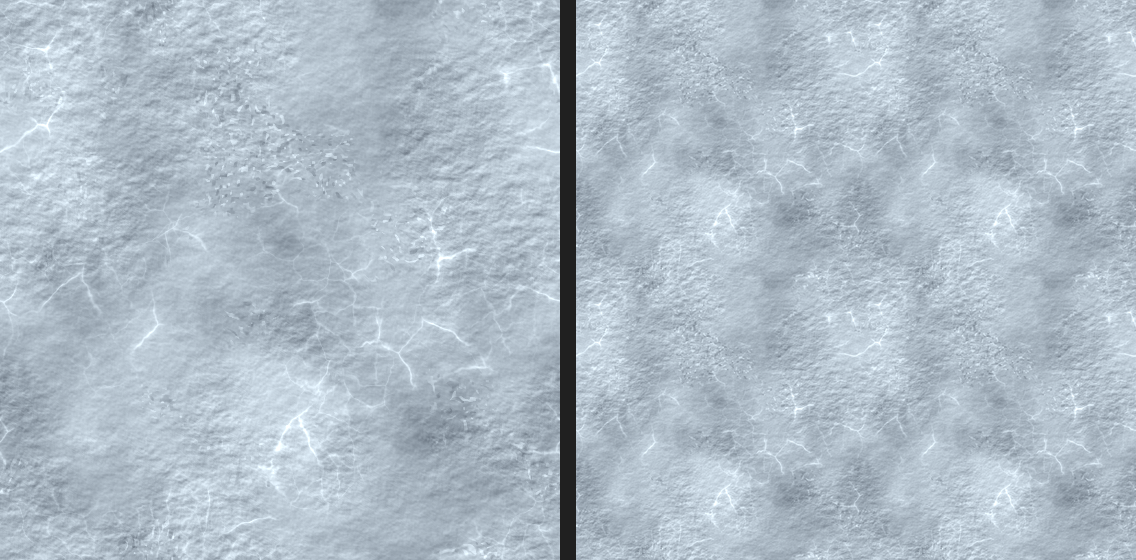
Left, the tile; right, the same tile 2 across and 2 down.
A Shadertoy shader for this texture:

```glsl
vec2 hash(vec2 cell, float seed) {
    vec3 q = fract(vec3(cell.xyx + seed * 17.3) * vec3(0.1031, 0.1030, 0.0973));
    q += dot(q, q.yzx + 33.33);
    return fract((q.xx + q.yz) * q.zy);
}

// Value noise that wraps over the unit square
float noise(vec2 uv, vec2 period, float seed) {
    vec2 p = uv * period;
    vec2 cell = floor(p);
    vec2 f = p - cell;
    f = f * f * f * (f * (f * 6.0 - 15.0) + 10.0);
    vec2 lo = mod(cell, period);
    vec2 hi = mod(cell + 1.0, period);
    float bottom = mix(hash(lo, seed).x, hash(vec2(hi.x, lo.y), seed).x, f.x);
    float top = mix(hash(vec2(lo.x, hi.y), seed).x, hash(hi, seed).x, f.x);
    return mix(bottom, top, f.y);
}

float fbm(vec2 uv, vec2 period, float seed) {
    float sum = 0.0;
    float weight = 0.516;
    for (int i = 0; i < 5; i++) {
        sum += weight * noise(uv, period, seed + float(i));
        period *= 2.0;
        weight *= 0.5;
    }
    return sum;
}

vec2 warp(vec2 uv, float period, float seed) {
    return vec2(fbm(uv, vec2(period), seed), fbm(uv, vec2(period), seed + 7.0)) - 0.5;
}

// Branching veins along wrapped cell borders: x is the thin core, y the soft glow
vec2 veins(vec2 uv, float period, float seed) {
    vec2 p = uv * period;
    vec2 base = floor(p);
    vec2 nearCell = base;
    vec2 toNear = vec2(9.0);
    for (int y = -1; y <= 1; y++)
    for (int x = -1; x <= 1; x++) {
        vec2 cell = base + vec2(x, y);
        vec2 d = cell + hash(mod(cell, period), seed) - p;
        if (dot(d, d) < dot(toNear, toNear)) {
            toNear = d;
            nearCell = cell;
        }
    }
    float border = 9.0;
    float glow = 0.0;
    for (int y = -2; y <= 2; y++)
    for (int x = -2; x <= 2; x++) {
        vec2 cell = nearCell + vec2(x, y);
        vec2 d = cell + hash(mod(cell, period), seed) - p;
        vec2 across = d - toNear;
        if (dot(across, across) > 0.0001) {
            float dist = dot(0.5 * (d + toNear), normalize(across));
            border = min(border, dist);
            glow += exp(-dist * 17.0);
        }
    }
    return vec2(1.0 - smoothstep(0.0, 0.0035 * period, border), glow);
}

// Rough surface lit from the upper left
float relief(vec2 uv) {
    vec2 p = uv + 0.012 * warp(uv, 12.0, 70.0);
    vec2 period = vec2(44.0, 62.0);
    return fbm(p, period, 80.0) - fbm(p + vec2(-0.0018, 0.0034), period, 80.0);
}

void mainImage(out vec4 fragColor, in vec2 fragCoord) {
    vec2 uv = fragCoord / iResolution.xy;

    // Soft clouds and stains
    vec2 drift = uv + 0.16 * warp(uv, 3.0, 1.0);
    float clouds = fbm(drift, vec2(4.0), 20.0) - 0.5;
    float stains = smoothstep(0.54, 0.76, fbm(drift, vec2(8.0), 30.0));
    float tone = 0.37 * clouds - 0.07 * stains;

    // Fine grain, deeper in some patches
    float rough = smoothstep(0.38, 0.68, fbm(uv, vec2(5.0), 40.0));
    tone += mix(0.25, 0.58, rough) * relief(uv);
    tone += 0.035 * (noise(uv, vec2(256.0), 45.0) - 0.5);

    // Frosty veins that fade in and out
    vec2 bent = uv + 0.075 * warp(uv, 9.0, 50.0);
    float patches = smoothstep(0.51, 0.68, fbm(uv, vec2(5.0), 60.0));
    float breaks = smoothstep(0.35, 0.75, noise(uv, vec2(15.0), 64.0));
    vec2 large = veins(bent, 9.0, 3.0);
    vec2 small = veins(bent + 0.02 * warp(uv, 30.0, 55.0), 21.0, 5.0);
    tone += patches * breaks * (0.11 * large.x + 0.085 * large.y);
    tone += patches * (1.0 - 0.7 * breaks) * (0.05 * small.x + 0.025 * small.y);

    // Clustered pale flecks and dark pits
    float clusters = smoothstep(0.5, 0.7, fbm(uv, vec2(7.0), 90.0));
    float flecks = smoothstep(0.7, 0.92, noise(bent, vec2(150.0), 95.0));
    float pits = smoothstep(0.72, 0.95, noise(bent, vec2(120.0), 97.0));
    tone += clusters * (0.13 * flecks - 0.11 * pits);

    vec3 ice = vec3(0.699, 0.752, 0.797) + tone * vec3(1.0, 1.03, 1.02);
    fragColor = vec4(clamp(ice, 0.0, 1.0), 1.0);
}
```
